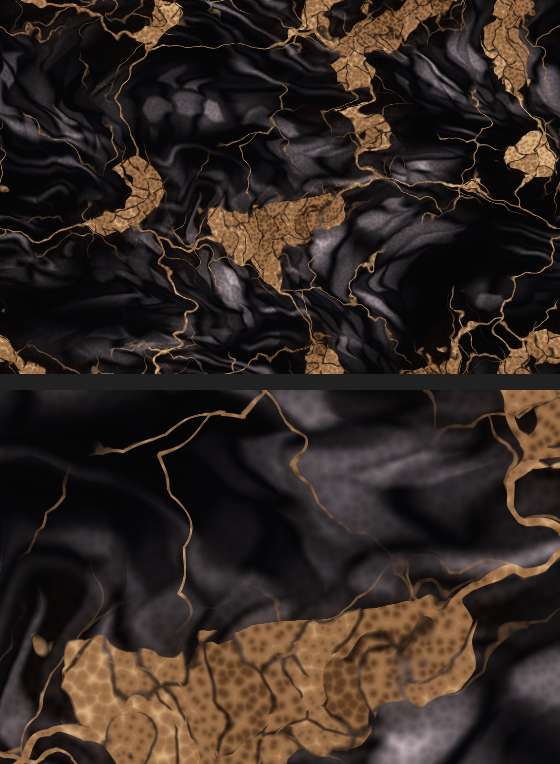
Top: the whole. Bottom: its middle third, enlarged.
A WebGL 2 fragment shader for this texture:

```glsl
#version 300 es
precision highp float;

uniform vec2 u_resolution;
out vec4 fragColor;

const float TAU = 6.2831853;

vec2 hash2(vec2 c) {
    vec3 h = fract(c.xyx * vec3(0.1031, 0.1030, 0.0973));
    h += dot(h, h.yzx + 33.33);
    return fract((h.xx + h.yz) * h.zy);
}

// Wrapping cellular noise with n cells per tile:
// x = distance to the border in canvas heights, y = distance to the centre, z = cell random
vec3 cells(vec2 u, vec2 n, float seed) {
    vec2 p = u * n, c = floor(p), f = p - c, nearest = vec2(0.0), home = vec2(0.0);
    float best = 9.0, border = 9.0;
    for (int y = -1; y <= 1; y++)
    for (int x = -1; x <= 1; x++) {
        vec2 g = vec2(x, y);
        vec2 r = g + hash2(mod(c + g, n) + seed) - f;
        if (dot(r, r) < best) { best = dot(r, r); nearest = r; home = g; }
    }
    for (int y = -2; y <= 2; y++)
    for (int x = -2; x <= 2; x++) {
        vec2 g = home + vec2(x, y);
        vec2 r = g + hash2(mod(c + g, n) + seed) - f, d = r - nearest;
        if (dot(d, d) > 1e-5) border = min(border, dot(0.5 * (r + nearest), normalize(d)));
    }
    return vec3(border / n.y, sqrt(best), hash2(mod(c + home, n) + seed + 57.0).x);
}

// Slow layered sines, about 0 to 1
float swell(vec2 u, float seed) {
    float sum = 0.0;
    for (float i = 0.0; i < 4.0; i++) {
        float inner = sin(TAU * dot(u, vec2(1.0 - i, 2.0)) + seed * 2.3 + i);
        sum += sin(TAU * dot(u, vec2(i, 2.0 - i)) + seed * (i + 1.0) + 1.5 * inner);
    }
    return 0.5 + 0.125 * sum;
}

// Iterated sine warp that keeps the tile period
vec2 bend(vec2 u, float strength) {
    for (float i = 1.0; i < 6.0; i++) {
        float f = i * i - i + 1.0;
        u += strength / f * sin(TAU * (f * u.yx + u) + vec2(1.7, 4.1) * f);
    }
    return u;
}

vec2 jitter(vec2 u, vec2 n) {
    return vec2(cells(u, n, 3.0).y, cells(u, n, 8.0).y) - 0.5;
}

float line(float d, float width) {
    float px = 1.0 / u_resolution.y;
    return 1.0 - smoothstep(max(width - px, 0.0), width + px, d);
}

void main() {
    vec2 u = gl_FragCoord.xy / u_resolution;
    float px = 1.0 / u_resolution.y;
    vec2 flow = bend(u, 0.045);
    vec2 jag = jitter(u, vec2(15, 10)), fine = jitter(u, vec2(42, 28));
    vec2 torn = flow + (0.045 * jag + 0.016 * fine) * vec2(0.67, 1.0);
    float grain = cells(u, vec2(150, 100), 31.0).y;

    // Smoky pebbles with dark outlines
    vec2 melt = bend(flow + 0.012 * jag, 0.03);
    vec3 big = cells(melt, vec2(15, 10), 41.0);
    vec3 small = cells(melt + 0.004 * fine, vec2(30, 20), 47.0);
    float stone = 0.75 * big.z * big.z * smoothstep(0.0, 0.022, big.x) * (1.15 - big.y);
    stone += 0.5 * pow(small.z, 3.0) * smoothstep(0.0, 0.012, small.x);
    float grey = stone * smoothstep(0.34, 0.72, swell(flow, 4.0));

    // Silky streaks falling to the right
    float drift = 2.5 * sin(TAU * dot(flow, vec2(-3, 2))) + 3.0 * jag.x;
    float silk = pow(0.5 + 0.5 * sin(TAU * dot(flow, vec2(7, 10)) + drift), 2.0);
    silk *= 0.5 + 0.5 * sin(TAU * dot(flow, vec2(19, 27)) + 2.0 * drift);
    grey += 0.55 * silk * smoothstep(0.5, 0.8, swell(flow, 9.0)) * (0.4 + big.z);
    grey *= 0.85 + 0.3 * grain;
    vec3 color = vec3(0.022, 0.018, 0.025) + vec3(0.68, 0.62, 0.64) * grey;

    // Main veins, side veins and strands that follow the main ones
    vec3 vein = cells(torn, vec2(3, 2), 5.0);
    vec3 side = cells(torn + 0.008 * fine, vec2(6, 4), 13.0);
    vec3 strand = cells(torn + 0.01 * jag, vec2(12, 8), 19.0);
    float richness = swell(u, 2.0);
    float nearVein = smoothstep(0.1, 0.015, vein.x);
    float gold = line(vein.x, 0.0045 * smoothstep(0.1, 0.6, richness) + 0.001);
    gold = max(gold, 0.9 * line(side.x, 0.0022) * smoothstep(0.46, 0.62, swell(u, 7.0)));
    gold = max(gold, 0.85 * line(strand.x, 0.0016) * nearVein * smoothstep(0.3, 0.55, richness));

    // Rusty dark halo
    color = mix(color, vec3(0.13, 0.075, 0.04) * (0.3 + grain), 0.65 * nearVein * smoothstep(0.3, 0.7, richness));

    // Cracked leaf patches with cobbled rims
    vec3 flake = cells(torn, vec2(33, 22), 23.0);
    float width = mix(-0.018, 0.056, smoothstep(0.4, 0.76, richness));
    float leaf = smoothstep(-px, px, width - vein.x + 0.024 * (flake.z - 0.5) + 0.012 * fine.x);
    leaf *= 0.25 + 0.75 * smoothstep(0.0, 0.0045, flake.x);
    gold = max(gold, leaf);

    // Metal tone from brown to pale gold
    float tone = 0.28 + 0.55 * swell(flow, 5.5) + 0.3 * (flake.z - 0.5) + 0.55 * (grain - 0.45);
    vec3 metal = mix(vec3(0.36, 0.23, 0.13), vec3(0.60, 0.43, 0.28), smoothstep(0.1, 0.5, tone));
    metal = mix(metal, vec3(0.85, 0.69, 0.50), smoothstep(0.5, 0.95, tone));
    fragColor = vec4(mix(color, metal, gold), 1.0);
}
```
